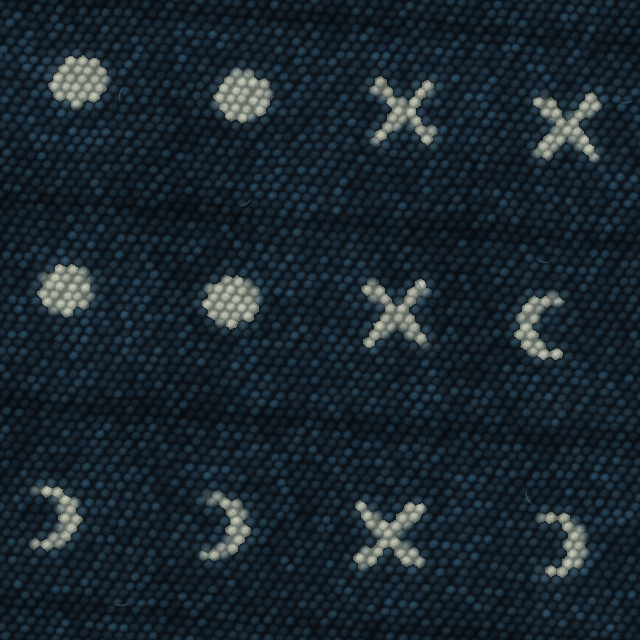
This pattern is drawn by a Shadertoy shader. Its source:

```glsl
// Indigo cloth of beaded weave, resist-dyed with a 4 by 3 grid of pale dots, crosses and crescents.

const vec2  THREADS = vec2(54.0, 74.0);   // weave knots across and down
const float TILT = 0.07;                  // fall of the weave rows to the right
const float KNOT_JITTER = 0.24;
const vec2  FIRST = vec2(0.124, 0.874);   // centre of the top left motif
const int   COLUMNS = 4;
const int   ROWS = 3;
const vec2  DOT_SIZE = vec2(0.043, 0.038);
const float CROSS_REACH = 0.040;
const float CROSS_WIDTH = 0.0105;
const float MOON_RADIUS = 0.043;
const float MOON_WIDTH = 0.0145;
const float BLEED = 0.020;                // reach of the pale blue halo
const float BAND_STEP = 0.315;            // distance between dark weft bands
const int   HAIRS = 7;

const vec3 GAP    = vec3(0.038, 0.064, 0.088);
const vec3 INDIGO = vec3(0.090, 0.148, 0.195);
const vec3 GLINT  = vec3(0.145, 0.255, 0.330);
const vec3 HALO   = vec3(0.210, 0.320, 0.380);
const vec3 SHADOW = vec3(0.390, 0.430, 0.400);
const vec3 CREAM  = vec3(0.710, 0.720, 0.660);

vec2 hash2(vec2 p) {
    vec3 h = fract(p.xyx * vec3(0.1031, 0.1030, 0.0973));
    h += dot(h, h.yzx + 33.33);
    return fract((h.xx + h.yz) * h.zy);
}

float cornerGradient(vec2 cell, vec2 offset) {
    return dot(hash2(cell) * 2.0 - 1.0, offset);
}

float gradientNoise(vec2 p) {
    vec2 i = floor(p), f = p - i, e = vec2(1.0, 0.0);
    vec2 u = f * f * f * (f * (f * 6.0 - 15.0) + 10.0);
    return mix(mix(cornerGradient(i, f), cornerGradient(i + e.xy, f - e.xy), u.x),
               mix(cornerGradient(i + e.yx, f - e.yx), cornerGradient(i + e.xx, f - e.xx), u.x), u.y);
}

float dotShape(vec2 p) {
    return (length(p / DOT_SIZE) - 1.0) * DOT_SIZE.y;
}

float crossShape(vec2 p) {
    p = abs(p);
    float along = clamp(0.5 * (p.x + p.y), 0.0, CROSS_REACH);
    return length(p - along) - CROSS_WIDTH;
}

// Tapered arc that bulges to +x.
float moonShape(vec2 p) {
    float angle = clamp(atan(p.y, p.x), -1.75, 1.75);
    float width = mix(MOON_WIDTH, 0.006, smoothstep(0.0, 1.75, abs(angle)));
    return length(p - MOON_RADIUS * vec2(cos(angle), sin(angle))) - width;
}

// Distance to the nearest motif; the grid leans and opens out downwards.
float motifs(vec2 p) {
    p += 0.004 * vec2(gradientNoise(p * 45.0), gradientNoise(p * 45.0 + 19.0));
    float nearest = 1.0;
    for (int r = 0; r < ROWS; r++)
    for (int c = 0; c < COLUMNS; c++) {
        float x = float(c), y = float(r);
        vec2 centre = FIRST + vec2(0.254 * x - 0.022 * y + 0.005 * x * y,
                                   -y * (0.3105 + 0.015 * y) - x * (0.024 - 0.0045 * y));
        vec2 local = p - centre;
        float d;
        if (c < 2 && r < 2) d = dotShape(local);
        else if (c == 2 || r == 0) d = crossShape(local);
        else d = moonShape((local + vec2(0.014, 0.0)) * vec2(r == 1 ? -1.0 : 1.0, 1.0));
        nearest = min(nearest, d);
    }
    return nearest;
}

// Offset from the nearest knot centre in xy, its random tone in z.
vec3 weave(vec2 q) {
    vec3 knot = vec3(0.0);
    float best = 9.0;
    for (int j = -1; j <= 1; j++)
    for (int i = -1; i <= 1; i++) {
        float row = floor(q.y) + float(j);
        float stagger = 0.5 * mod(row, 2.0);
        vec2 id = vec2(floor(q.x + stagger) + float(i), row);
        vec2 random = hash2(id + 100.0);
        vec2 offset = q - id - 0.5 + vec2(stagger, 0.0) - KNOT_JITTER * (random - 0.5);
        float d = length(offset * vec2(1.0, 0.75));
        if (d < best) { best = d; knot = vec3(offset, fract(random.x * 7.0 + random.y)); }
    }
    return knot;
}

// Short curved lint fibres.
float lint(vec2 p) {
    float cover = 0.0, pixel = 1.0 / iResolution.y;
    for (int i = 0; i < HAIRS; i++) {
        vec2 seed = hash2(vec2(float(i) + 3.0, 41.0));
        float angle = 6.283 * seed.x;
        vec2 local = mat2(cos(angle), -sin(angle), sin(angle), cos(angle)) * (p - hash2(seed * 90.0));
        float d = abs(local.y - 25.0 * local.x * local.x);
        float ends = 1.0 - smoothstep(0.006, 0.013, abs(local.x));
        cover = max(cover, ends * (1.0 - smoothstep(0.0003, 0.0005 + pixel, d)));
    }
    return cover;
}

void mainImage(out vec4 fragColor, in vec2 fragCoord) {
    vec2 p = fragCoord / iResolution.y;

    // Knots on wavering rows, lit from above left
    vec2 cloth = vec2(p.x, p.y + TILT * p.x);
    vec2 waver = vec2(gradientNoise(p * 6.0), gradientNoise(p * 6.0 + 31.0));
    vec3 knot = weave(cloth * THREADS + 0.5 * waver);
    vec2 bead = vec2(knot.x - 0.18 * knot.y, knot.y * 0.75);
    float relief = 1.0 - smoothstep(0.12, 0.56, length(bead));
    float fibre = gradientNoise(vec2(p.x + p.y, p.y - p.x) * vec2(130.0, 330.0));
    float light = clamp(relief * (1.0 + dot(bead, vec2(-0.4, 0.7))) + 0.35 * fibre, 0.0, 1.2);

    // Uneven indigo with darker weft bands
    float tone = 1.0 + 0.3 * gradientNoise(p * 5.0 + 7.0) + 0.25 * gradientNoise(p * 17.0);
    float band = (fract((cloth.y - 0.69) / BAND_STEP + 0.5) - 0.5) * BAND_STEP;
    tone *= 1.0 - 0.25 * exp(-band * band / 0.0003);
    vec3 color = mix(GAP, mix(INDIGO, GLINT, knot.z * knot.z), light) * tone;

    // Resist follows whole knots, leaving beaded edges and a soft halo
    float d = motifs(p - 0.7 * knot.xy / THREADS);
    float bleed = 1.0 - smoothstep(0.0, BLEED, d);
    color = mix(color, HALO * (0.45 + 0.6 * light), 0.6 * bleed);
    vec3 pale = mix(SHADOW, CREAM, light) * (0.93 + 0.12 * knot.z);
    color = mix(color, pale, 1.0 - smoothstep(-0.003, 0.003, d));

    color = mix(color, HALO * 1.3, 0.55 * lint(p));
    fragColor = vec4(color, 1.0);
}
```
